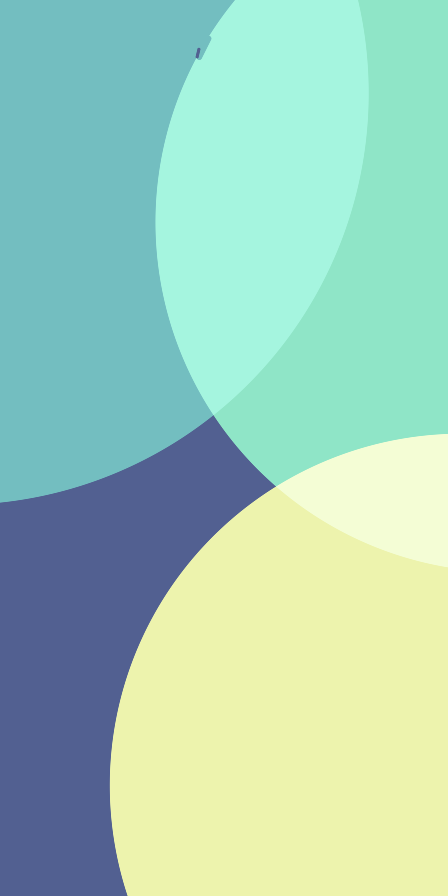
A Shadertoy shader for this background:

```glsl
// Lengths are in canvas widths; discs are (centre x, centre y, radius)
const vec3 TEAL_DISC   = vec3(-0.096, 1.792, 0.919);
const vec3 GREEN_DISC  = vec3( 1.128, 1.504, 0.781);
const vec3 YELLOW_DISC = vec3( 1.030, 0.247, 0.785);

// Base colour and the light each disc adds
const vec3 INDIGO      = vec3(0.322, 0.378, 0.570);
const vec3 TEAL_TINT   = vec3(0.192, 0.590, 0.430);
const vec3 GREEN_TINT  = vec3(0.355, 0.839, 0.488);
const vec3 YELLOW_TINT = vec3(0.897, 0.925, 0.256);

// Small chip on the green rim, with a dark sliver beside it
const vec2 CHIP_TOP      = vec2(0.466, 1.914);
const vec2 CHIP_BOTTOM   = vec2(0.445, 1.872);
const float CHIP_RADIUS  = 0.006;
const vec2 SLIVER_TOP    = vec2(0.444, 1.890);
const vec2 SLIVER_BOTTOM = vec2(0.440, 1.873);
const float SLIVER_RADIUS = 0.0035;

// Smooth coverage of a shape from its signed distance
float coverage(float dist) {
    float halfPixel = 0.5 / iResolution.x;
    return 1.0 - smoothstep(-halfPixel, halfPixel, dist);
}

float discMask(vec2 p, vec3 disc) {
    return coverage(length(p - disc.xy) - disc.z);
}

float capsuleMask(vec2 p, vec2 a, vec2 b, float radius) {
    vec2 along = b - a;
    float t = clamp(dot(p - a, along) / dot(along, along), 0.0, 1.0);
    return coverage(length(p - a - along * t) - radius);
}

vec3 screenBlend(vec3 base, vec3 light) {
    return 1.0 - (1.0 - base) * (1.0 - light);
}

void mainImage(out vec4 fragColor, in vec2 fragCoord) {
    vec2 p = fragCoord / iResolution.x;

    // Cutouts: the chip removes green, the sliver removes both layers
    float sliver = capsuleMask(p, SLIVER_TOP, SLIVER_BOTTOM, SLIVER_RADIUS);
    float chip = max(sliver, capsuleMask(p, CHIP_TOP, CHIP_BOTTOM, CHIP_RADIUS));

    // Translucent discs brighten wherever they overlap
    vec3 color = INDIGO;
    color = screenBlend(color, TEAL_TINT * discMask(p, TEAL_DISC) * (1.0 - sliver));
    color = screenBlend(color, GREEN_TINT * discMask(p, GREEN_DISC) * (1.0 - chip));
    color = screenBlend(color, YELLOW_TINT * discMask(p, YELLOW_DISC));

    fragColor = vec4(color, 1.0);
}
```
